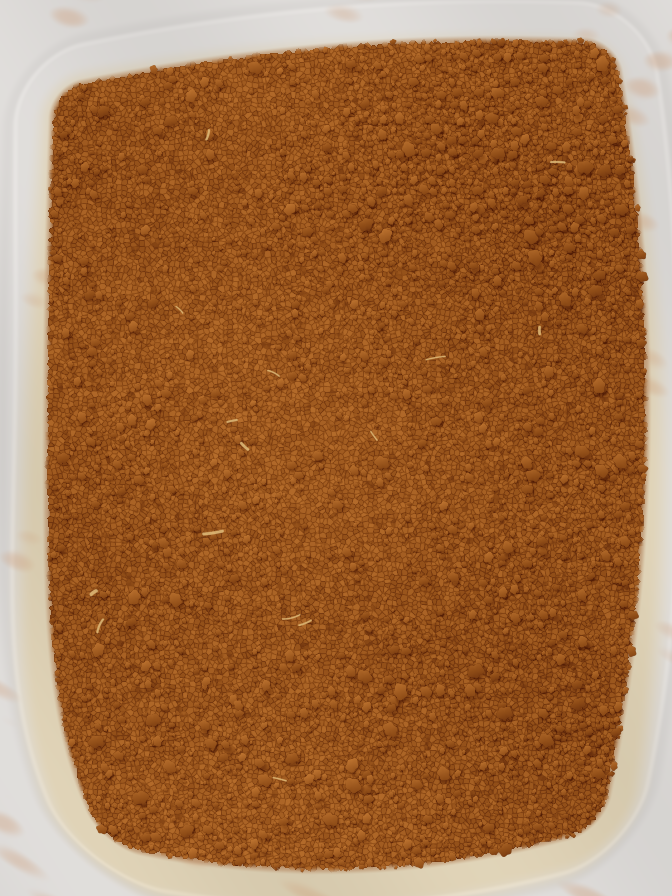
Write a WebGL 2 fragment shader that draws this texture.

```glsl
#version 300 es
precision highp float;
// Draws crumbly red-brown soil, sieved into a pale plastic tray, with straw flecks.

uniform vec2 u_resolution;
out vec4 outColor;

vec3 hash3(vec2 p) {
  vec3 q = vec3(dot(p, vec2(127.1, 311.7)), dot(p, vec2(269.5, 183.3)), dot(p, vec2(419.2, 371.9)));
  return fract(sin(q) * 43758.55);
}

// Signed distance to the bulging soil outline, negative inside
float soilEdge(vec2 p) {
  float v = 1.0 - p.y, low = max(v - 0.5, 0.0);
  float left = 0.053 + 0.05 * (v - 0.5) * (v - 0.5) + 1.5 * low * low * low * low;
  float right = 0.721 - 0.23 * (v - 0.45) * (v - 0.45);
  float top = 0.0455 + 0.22 * (p.x - 0.56) * (p.x - 0.56);
  float bottom = 0.97 - 0.5 * (p.x - 0.36) * (p.x - 0.36);
  vec2 q = vec2(max(left - p.x, p.x - right), max(top - v, v - bottom)) + 0.03;
  return min(max(q.x, q.y), 0.0) + length(max(q, 0.0)) - 0.03;
}

// Share of large crumbs: most at upper right, some along the right and bottom
float coarseness(vec2 p) {
  vec2 heap = (p - vec2(0.53, 0.82)) / vec2(0.17, 0.12);
  float c = 0.2 + 0.65 * exp(-dot(heap, heap));
  c += 0.25 * smoothstep(0.45, 0.7, p.x) + 0.15 * smoothstep(0.35, 0.1, p.y);
  return c + 0.08 * sin(p.x * 17.0 + 2.0 * sin(p.y * 11.0));
}

// Fine cellular ground: x = tone, y = edge distance at the nearest grain
vec2 fineGround(vec2 p, float scale) {
  vec2 cell = floor(p * scale), nearest = vec2(0.0);
  float f1 = 9.0, f2 = 9.0, shade = 0.0;
  for (int j = -1; j <= 1; j++)
    for (int i = -1; i <= 1; i++) {
      vec2 id = cell + vec2(i, j);
      vec3 h = hash3(id);
      float d = length(id + h.xy - p * scale);
      if (d < f1) {
        f2 = f1; f1 = d; shade = h.z; nearest = (id + h.xy) / scale;
      } else f2 = min(f2, d);
    }
  return vec2(0.08 + 0.45 * shade + 0.45 * smoothstep(0.0, 0.38, f2 - f1), soilEdge(nearest));
}

// Scattered crumbs lit from above, each with a soft shadow below
void addCrumbs(vec2 p, float scale, float amount, float px, inout float tone, inout float cover) {
  vec2 cell = floor(p * scale);
  float body = 0.0, bodyTone = 0.0, shadow = 0.0;
  for (int j = -1; j <= 1; j++)
    for (int i = -1; i <= 1; i++) {
      vec2 id = cell + vec2(i, j);
      vec3 h = hash3(id + scale), g = hash3(id - 3.7 * scale);
      vec2 center = id + 0.15 + 0.7 * h.xy;
      if (h.z > amount * coarseness(center / scale) || soilEdge(center / scale) > 0.002) continue;
      vec2 o = p * scale - center;
      float a = atan(o.y, o.x);
      float wobble = 1.0 + 0.13 * sin(2.0 * a + 6.3 * g.y) + 0.09 * sin(5.0 * a + 6.3 * g.z);
      float r = mix(0.22, 0.42, g.x * g.x) * wobble;
      float soft = 0.7 * px * scale;
      float inside = smoothstep(soft, -soft, length(o) - r);
      float lit = 0.5 + 0.4 * g.y + 0.32 * dot(o / r, vec2(-0.25, 0.9));
      bodyTone = mix(bodyTone, lit, inside);
      body = max(body, inside);
      shadow = max(shadow, smoothstep(0.16, -0.08, length(o + vec2(-0.06, 0.13)) - r));
    }
  tone = mix(tone - 0.42 * shadow, bodyTone, body);
  cover = max(cover, body);
}

vec3 soilColor(float t) {
  vec3 dark = vec3(0.42, 0.19, 0.05), mid = vec3(0.56, 0.30, 0.09), light = vec3(0.69, 0.41, 0.16);
  return t < 0.5 ? mix(dark, mid, max(2.0 * t, -0.7)) : mix(mid, light, min(2.0 * t - 1.0, 1.3));
}

// Pale tray: cream near the soil, grey towards the rim, with rusty smears
vec3 trayColor(vec2 p, float edge) {
  float grey = smoothstep(0.008, 0.042, edge + 0.045 * (p.y - 0.55) + 0.01 * p.x);
  vec3 c = mix(vec3(0.86, 0.81, 0.70), vec3(0.86, 0.85, 0.84), grey);
  c += 0.02 * sin(p.y * 9.0 + p.x * 14.0);
  float rim = abs(edge - 0.04 - 0.004 * sin(p.y * 8.0));
  c += 0.03 * smoothstep(0.005, 0.0, rim) - 0.025 * smoothstep(0.012, 0.0, abs(edge - 0.05));
  float smear = sin(p.x * 31.0 + 1.5 * sin(p.y * 23.0)) * sin(p.y * 19.0 + 2.0 * sin(p.x * 13.0));
  smear *= 0.8 + 0.2 * sin(p.y * 170.0 + p.x * 60.0);
  c = mix(c, vec3(0.80, 0.60, 0.45), 0.35 * smoothstep(0.55, 1.0, smear));
  return mix(c, vec3(0.72, 0.55, 0.40), 0.7 * smoothstep(0.007, 0.0, edge));
}

void main() {
  vec2 p = gl_FragCoord.xy / u_resolution.y;
  p.x *= 0.75 * u_resolution.y / u_resolution.x;
  float px = 1.0 / u_resolution.y;

  // Soil, from dust up to lumps
  vec2 ground = fineGround(p, 185.0);
  float tone = ground.x;
  float cover = smoothstep(0.0015, -0.0015, mix(ground.y, soilEdge(p), 0.4));
  addCrumbs(p, 115.0, 0.9, px, tone, cover);
  addCrumbs(p, 72.0, 0.75, px, tone, cover);
  addCrumbs(p, 50.0, 0.42, px, tone, cover);
  tone += 0.06 * sin(p.x * 9.0 - 1.2) + 0.04 * sin(p.y * 13.0 + 3.0 * p.x);
  vec3 color = mix(trayColor(p, soilEdge(p)), soilColor(tone), cover);

  // Straw flecks, short and slightly bent
  for (int k = 0; k < 15; k++) {
    vec3 h = hash3(vec2(k, 7.3)), g = hash3(vec2(k, 21.9));
    vec2 o = p - vec2(0.1 + 0.56 * h.x, 0.06 + 0.86 * h.y);
    float a = 6.28 * h.z, len = mix(0.003, 0.011, g.x);
    o = mat2(cos(a), sin(a), -sin(a), cos(a)) * o;
    o.y += 45.0 * (g.y - 0.5) * o.x * o.x;
    float d = length(vec2(max(abs(o.x) - len, 0.0), o.y)) - mix(0.0005, 0.0018, g.z * g.z);
    color = mix(color, vec3(0.88, 0.74, 0.48), 0.85 * smoothstep(px, -0.5 * px, d));
  }
  outColor = vec4(color, 1.0);
}
```
